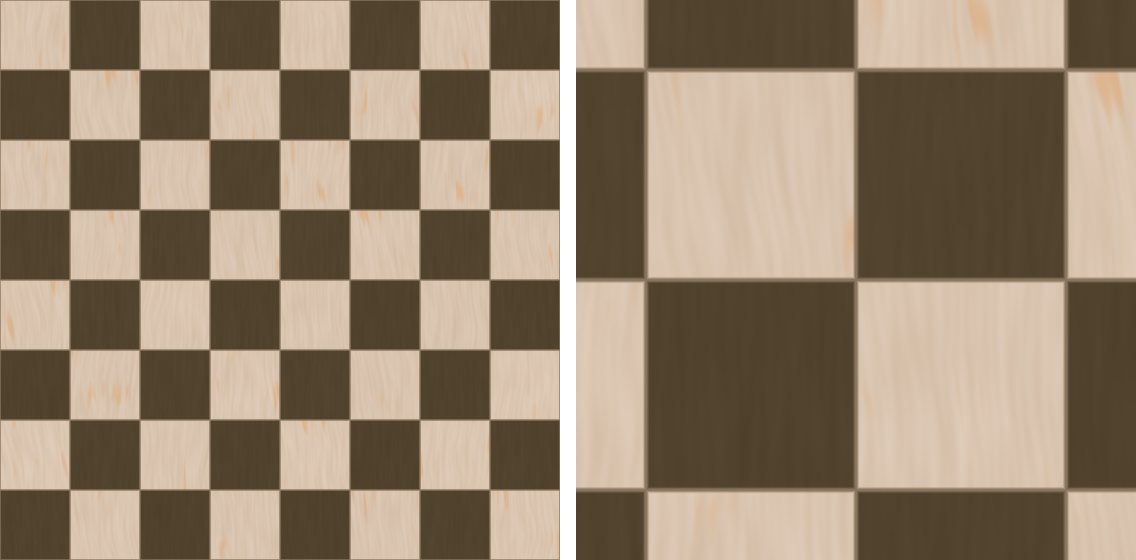
Left, the full canvas; right, a detail of the centre.
This pattern is drawn by a Shadertoy shader. Its source:

```glsl
// Seamless 8 by 8 checkerboard of dark and pale wood veneer squares with soft joints.

const float CELLS = 8.0;            // squares across and down
const float JOINT_INNER = 0.001;    // joint ramp, in square widths
const float JOINT_OUTER = 0.018;
const float GRAIN_FINE = 23.0;      // grain lines per square
const float GRAIN_BROAD = 10.0;
const float GRAIN_SLANT = 0.16;
const float GRAIN_WARP = 0.10;
const float PALE_CONTRAST = 0.055;
const float DARK_CONTRAST = 0.022;
const float STREAK_STRENGTH = 0.65;
const vec3 DARK_WOOD = vec3(0.318, 0.260, 0.180);
const vec3 PALE_WOOD = vec3(0.852, 0.770, 0.688);
const vec3 JOINT_COLOUR = vec3(0.54, 0.46, 0.37);
const vec3 STREAK_COLOUR = vec3(0.87, 0.68, 0.50);

// Integer hash: two random values in 0..1
vec2 hash2(vec2 p) {
    uvec2 q = uvec2(ivec2(p) + 4096);
    q = q * 1664525u + 1013904223u;
    q.x += q.y * 1664525u;
    q.y += q.x * 1664525u;
    q ^= q >> 16u;
    q.x += q.y * 1664525u;
    q.y += q.x * 1664525u;
    q ^= q >> 16u;
    return vec2(q & 65535u) / 65535.0;
}

float gradientDot(vec2 corner, vec2 offset) {
    float angle = 6.28318 * hash2(corner).x;
    return dot(vec2(cos(angle), sin(angle)), offset);
}

// Gradient noise, about -0.7..0.7
float gradientNoise(vec2 p) {
    vec2 i = floor(p), f = fract(p);
    vec2 u = f * f * f * (f * (f * 6.0 - 15.0) + 10.0);
    vec2 e = vec2(1.0, 0.0);
    return mix(mix(gradientDot(i, f), gradientDot(i + e, f - e), u.x),
               mix(gradientDot(i + e.yx, f - e.yx), gradientDot(i + 1.0, f - 1.0), u.x), u.y);
}

vec3 woodSquare(vec2 local, vec2 cell, float pale) {
    // Each square is cut from its own part of the noise field
    vec2 random = hash2(cell + 17.0);
    vec2 seed = floor(hash2(cell + 53.0) * 900.0);

    // Upright grain, leaning and bending more in the pale wood
    float bend = GRAIN_SLANT * (random.x - 0.3) * (local.y - 0.5)
               + GRAIN_WARP * gradientNoise(local * vec2(1.6, 1.3) + seed);
    float x = local.x + bend * mix(0.15, 1.0, pale);
    float fine = gradientNoise(vec2(x * GRAIN_FINE, local.y * 2.2) + seed + 31.0);
    float broad = gradientNoise(vec2(x * GRAIN_BROAD, local.y * 1.2) + seed + 67.0);
    float cloud = gradientNoise(local * 2.0 + seed + 97.0);
    float grain = 0.6 * fine + 0.4 * broad + 0.2 * cloud;

    vec3 darkWood = DARK_WOOD + DARK_CONTRAST * grain + 0.006 * (random.y - 0.5);
    vec3 paleWood = PALE_WOOD + PALE_CONTRAST * grain * vec3(0.7, 1.0, 1.25)
                  + 0.012 * (random.y - 0.5);

    // Sparse amber streaks in patches of the pale wood
    float line = smoothstep(0.12, 0.42, gradientNoise(vec2(x * 13.0, local.y * 1.5) + seed + 131.0));
    float patchMask = smoothstep(0.12, 0.38, gradientNoise(local * vec2(2.4, 1.5) + seed + 173.0));
    paleWood = mix(paleWood, STREAK_COLOUR, STREAK_STRENGTH * line * patchMask);
    return mix(darkWood, paleWood, pale);
}

void mainImage(out vec4 fragColor, in vec2 fragCoord) {
    vec2 board = fragCoord / iResolution.xy * CELLS;
    vec2 cell = mod(floor(board), CELLS);
    vec2 local = fract(board);

    float pale = mod(cell.x + cell.y, 2.0);
    vec3 colour = woodSquare(local, cell, pale);

    // Soft joint around every square, never thinner than a pixel
    vec2 edge = 0.5 - abs(local - 0.5);
    float pixel = CELLS / min(iResolution.x, iResolution.y);
    float joint = 1.0 - smoothstep(JOINT_INNER, max(JOINT_OUTER, pixel), min(edge.x, edge.y));
    colour = mix(colour, JOINT_COLOUR, joint);

    fragColor = vec4(colour, 1.0);
}
```
